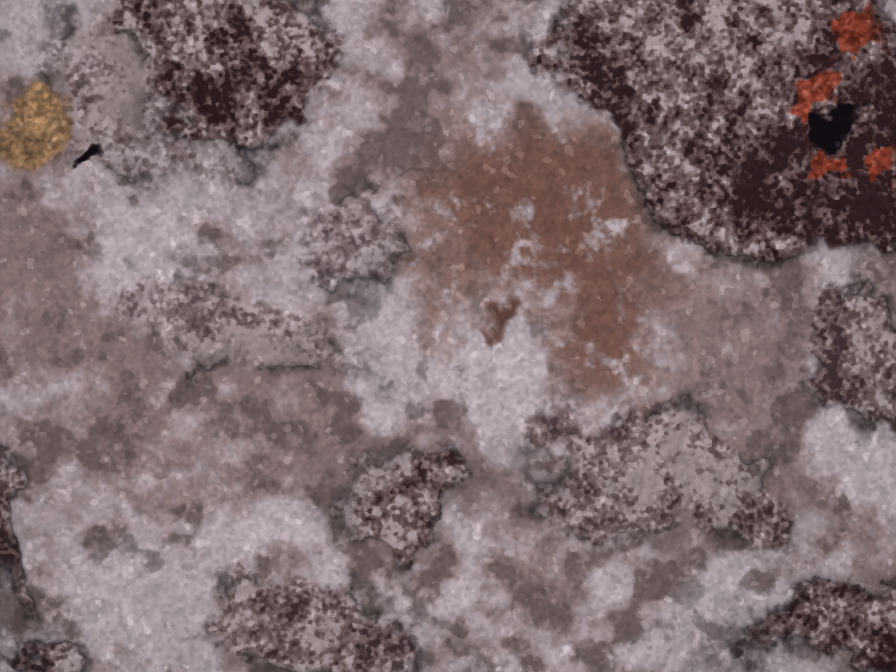
This texture is drawn by a Shadertoy shader. Its source:

```glsl
const vec3 SAND = vec3(0.685, 0.635, 0.655);
const vec3 SILT = vec3(0.51, 0.43, 0.43);
const vec3 ROCK_DARK = vec3(0.17, 0.10, 0.11);
const vec3 ROCK_BROWN = vec3(0.37, 0.29, 0.29);
const vec3 ROCK_PALE = vec3(0.63, 0.57, 0.58);
const vec3 STAIN_TINT = vec3(0.66, 0.52, 0.45);
const vec3 SPONGE = vec3(0.47, 0.18, 0.12);
const vec3 CORAL = vec3(0.47, 0.36, 0.25);

vec3 hash(vec2 p) {
    vec3 q = fract(p.xyx * vec3(0.1031, 0.1030, 0.0973));
    q += dot(q, q.yzx + 33.33);
    return fract((q.xxy + q.yzz) * q.zyx);
}

// Smooth cellular noise: random cell values blended by distance
float cellNoise(vec2 p) {
    vec2 cell = floor(p);
    float sum = 0.0, total = 0.0;
    for (int y = -1; y <= 1; y++)
    for (int x = -1; x <= 1; x++) {
        vec2 id = cell + vec2(x, y);
        vec3 rnd = hash(id);
        vec2 d = p - id - rnd.xy;
        float weight = exp(-6.0 * dot(d, d));
        sum += weight * rnd.z;
        total += weight;
    }
    return sum / total;
}

float fbm(vec2 p, int octaves) {
    float sum = 0.0, total = 0.0, amp = 1.0;
    for (int i = 0; i < octaves; i++) {
        sum += amp * cellNoise(p);
        total += amp;
        amp *= 0.58;
        p = mat2(1.6, 1.2, -1.2, 1.6) * p + 17.0;
    }
    return sum / total;
}

// Approximate signed distance to a tilted ellipse
float ellipse(vec2 p, vec2 center, vec2 radii, float angle) {
    float c = cos(angle), s = sin(angle);
    vec2 q = mat2(c, -s, s, c) * (p - center);
    return (length(q / radii) - 1.0) * min(radii.x, radii.y);
}

float patchMask(float d, float softness) {
    return smoothstep(softness, -softness, d);
}

vec3 rockColor(float t) {
    vec3 base = mix(ROCK_DARK, ROCK_BROWN, smoothstep(0.0, 0.5, t));
    return mix(base, ROCK_PALE, smoothstep(0.4, 1.05, t));
}

// Rock body with a broken dark rim and a shadow on its lower side
vec3 addRock(vec3 color, float d, float below, float texture_, float cover, float breakup) {
    float rim = exp(-abs(d) * 130.0) * smoothstep(0.42, 0.62, breakup);
    float shade = exp(-max(d, 0.0) * 55.0) * smoothstep(0.05, -0.05, below);
    color *= 1.0 - 0.22 * shade * cover;
    color = mix(color, rockColor(texture_), patchMask(d, 0.012) * cover);
    return color * (1.0 - 0.42 * rim);
}

void mainImage(out vec4 fragColor, in vec2 fragCoord) {
    vec2 p = fragCoord / iResolution.y;
    vec2 warp = vec2(fbm(p * 7.0, 5), fbm(p * 7.0 + 40.0, 5)) - 0.5;
    vec2 w = p + 0.2 * warp;
    float broad = fbm(p * 4.0 + 11.0, 5);
    float lumps = fbm(p * 20.0 + 5.0, 4);
    float fine = fbm(p * 65.0 + 3.0, 2) - 0.5;
    float grain = cellNoise(p * 165.0) - 0.5;

    // Sand with drifts of silt
    float leftSilt = patchMask(ellipse(w, vec2(0.05, 0.58), vec2(0.22, 0.16), 0.0), 0.14);
    float rightSilt = smoothstep(0.75, 1.25, w.x);
    float silt = broad + 0.6 * (lumps - 0.5) + 0.14 * leftSilt + 0.08 * rightSilt;
    vec3 color = mix(SAND, SILT, smoothstep(0.38, 0.74, silt));
    color *= 1.0 - 0.2 * smoothstep(0.56, 0.72, lumps);

    // Rusty stain, broken by a bare pale patch
    float stain = patchMask(ellipse(w, vec2(0.80, 0.66), vec2(0.17, 0.13), -0.5), 0.07);
    stain = max(stain, patchMask(ellipse(w, vec2(0.90, 0.53), vec2(0.06, 0.11), 0.3), 0.05));
    stain = max(stain, 0.8 * patchMask(ellipse(w, vec2(0.65, 0.60), vec2(0.07, 0.10), 0.2), 0.04));
    stain *= smoothstep(0.25, 0.55, lumps + 0.3 * fine + 0.08);
    color = mix(color, mix(SAND, SILT, 0.25) * STAIN_TINT, 0.95 * stain);
    float bare = patchMask(ellipse(w, vec2(0.765, 0.42), vec2(0.065, 0.10), 0.1), 0.012);
    color = mix(color, SAND, 0.85 * bare);
    float rust = patchMask(ellipse(w, vec2(0.73, 0.52), vec2(0.045, 0.016), 0.9), 0.012);
    color = mix(color, SILT * STAIN_TINT, 0.9 * rust);

    // Pale, half-buried rocks
    float tex = 0.5 + 1.5 * (lumps - 0.5) + 0.8 * fine + 0.6 * grain + 0.7 * (broad - 0.5);
    color = addRock(color, ellipse(w, vec2(0.20, 0.84), vec2(0.17, 0.09), -0.75), p.y - 0.84, tex + 0.42, 0.6, lumps);
    color = addRock(color, ellipse(w, vec2(0.50, 0.65), vec2(0.10, 0.06), -0.7), p.y - 0.65, tex + 0.18, 0.6, lumps);
    color = addRock(color, ellipse(w, vec2(0.36, 0.51), vec2(0.15, 0.06), -0.3), p.y - 0.51, tex + 0.32, 0.6, lumps);
    color = addRock(color, ellipse(w, vec2(0.60, 0.30), vec2(0.11, 0.075), 0.0), p.y - 0.36, tex + 0.06, 0.85, 0.55);
    color = addRock(color, ellipse(w, vec2(0.98, 0.30), vec2(0.19, 0.09), -0.15), p.y - 0.3, tex + 0.1, 0.75, lumps);
    color = addRock(color, ellipse(w, vec2(0.45, 0.06), vec2(0.17, 0.09), -0.3), p.y - 0.06, tex + 0.08, 0.8, lumps);

    // Dark encrusted rocks along the borders
    color = addRock(color, ellipse(w, vec2(0.34, 0.93), vec2(0.15, 0.15), 0.0), p.y - 0.9, tex - 0.04, 0.95, lumps);
    color = addRock(color, ellipse(w, vec2(1.13, 0.86), vec2(0.30, 0.22), -0.5), p.y - 0.86,
                    tex + 0.05 - 0.3 * smoothstep(0.86, 0.68, w.y) - 0.2 * smoothstep(1.12, 1.3, w.x), 0.95, lumps);
    color = addRock(color, ellipse(w, vec2(1.32, 0.46), vec2(0.09, 0.09), 0.0), p.y - 0.46, tex, 0.8, lumps);
    color = addRock(color, ellipse(w, vec2(1.26, 0.05), vec2(0.15, 0.08), -0.2), p.y - 0.05, tex - 0.1, 0.95, 0.6);
    color = addRock(color, ellipse(w, vec2(-0.01, 0.22), vec2(0.04, 0.11), 0.0), p.y - 0.22, tex - 0.06, 0.9, 0.6);
    color = addRock(color, ellipse(w, vec2(0.05, 0.02), vec2(0.06, 0.05), 0.0), p.y - 0.02, tex + 0.1, 0.9, 0.6);

    // Coral head, sponge arc and burrows
    float coral = patchMask(ellipse(w, vec2(0.03, 0.835), vec2(0.055, 0.065), 0.0), 0.012);
    color = mix(color, CORAL * (0.75 + 0.6 * tex), 0.85 * coral);
    vec2 arc = w - vec2(1.29, 0.85);
    float sponge = patchMask(abs(length(arc) - 0.105) - 0.03 * smoothstep(0.42, 0.62, lumps), 0.005);
    color = mix(color, SPONGE * (0.8 + 0.5 * tex), 0.8 * sponge * smoothstep(0.04, 0.0, arc.x));
    float burrow = min(ellipse(w, vec2(1.235, 0.815), vec2(0.025, 0.018), 0.0),
                       ellipse(w, vec2(0.145, 0.765), vec2(0.02, 0.013), -0.4));
    color = mix(color, vec3(0.07, 0.05, 0.07), patchMask(burrow, 0.005));

    // Grain, pale shell flecks and edge falloff
    color *= 1.0 + 0.16 * grain + 0.16 * fine;
    color += 0.09 * smoothstep(0.82, 0.95, cellNoise(p * 100.0 + 9.0));
    vec2 edge = fragCoord / iResolution.xy - 0.5;
    color *= 1.03 - 0.22 * dot(edge, edge);
    fragColor = vec4(clamp(color, 0.0, 1.0), 1.0);
}
```
